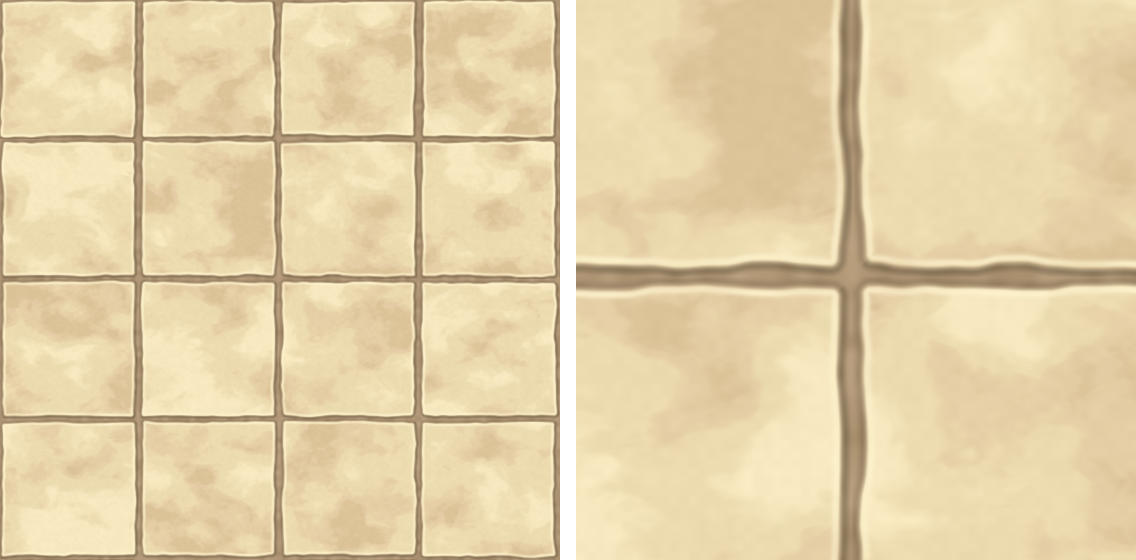
Left, the full canvas; right, a detail of the centre.
Give the GLSL for this texture, as a WebGL 2 fragment shader.

```glsl
#version 300 es
precision highp float;
// Worn square stone tiles, four by four, separated by narrow uneven grout.
// Each cell is a rounded box with noisy sides, a pale bevel along its rim
// and its own warped cloud pattern; the grout is shaded by edge distance.

uniform vec2 u_resolution;
out vec4 outColor;

// Layout, in units of one tile cell
const float TILES = 4.0;
const vec2 GRID_SHIFT = vec2(-0.010, 0.008);
const vec2 GROUT_HALF = vec2(0.025, 0.021);
const float SIDE_VARIATION = 0.012;
const float SIDE_WOBBLE = 0.020;
const float CORNER_RADIUS = 0.022;
const float EDGE_SOFTNESS = 0.009;
const float RIM_POSITION = 0.014;
const float RIM_WIDTH = 0.009;

// Surface
const float CLOUD_SCALE = 3.6;
const float CLOUD_WARP = 0.9;
const float STAIN_VARIATION = 0.14;
const float GRAIN = 0.018;

// Colours
const vec3 PALE = vec3(0.97, 0.91, 0.75);
const vec3 CREAM = vec3(0.93, 0.86, 0.69);
const vec3 TAN = vec3(0.90, 0.81, 0.65);
const vec3 STAIN = vec3(0.85, 0.75, 0.58);
const vec3 RIM = vec3(0.99, 0.95, 0.80);
const vec3 CHIPPED = vec3(0.78, 0.70, 0.56);
const vec3 GROUT = vec3(0.69, 0.59, 0.46);
const vec3 GROUT_DARK = vec3(0.55, 0.47, 0.36);

float hash(vec2 p) {
  return fract(sin(dot(p, vec2(127.1, 311.7))) * 43758.5453);
}

float noise(vec2 p) {
  vec2 i = floor(p), f = fract(p);
  f = f * f * (3.0 - 2.0 * f);
  return mix(mix(hash(i), hash(i + vec2(1, 0)), f.x),
             mix(hash(i + vec2(0, 1)), hash(i + vec2(1, 1)), f.x), f.y);
}

float fbm(vec2 p) {
  float sum = 0.0, amplitude = 0.5;
  for (int i = 0; i < 5; i++) {
    sum += amplitude * noise(p);
    p = mat2(1.6, 1.2, -1.2, 1.6) * p + 7.3;
    amplitude *= 0.5;
  }
  return sum;
}

// Uneven inset of one tile side, at position t along it
float sideInset(float t, vec2 id, float side, float halfWidth) {
  float seed = 50.0 * hash(id + side * 13.7);
  float wave = noise(vec2(t * 5.0, seed)) - 0.5;
  float chips = noise(vec2(t * 17.0, seed + 9.0)) - 0.5;
  float shift = hash(id + side * 5.3 + 2.0) - 0.5;
  return halfWidth + SIDE_VARIATION * shift + SIDE_WOBBLE * (wave + 0.45 * chips);
}

// Mottled stone, different in every tile
vec3 stone(vec2 f, vec2 id) {
  vec2 p = (f + 23.0 * vec2(hash(id), hash(id + 4.7))) * CLOUD_SCALE * vec2(0.85, 1.15);
  vec2 warp = vec2(fbm(p + 3.1), fbm(p + 18.4)) - 0.5;
  float cloud = fbm(p + CLOUD_WARP * warp);
  cloud += STAIN_VARIATION * (hash(id + 31.0) - 0.5);
  float veins = fbm(p * 2.3 - 2.0 * warp);
  vec3 color = mix(PALE, CREAM, smoothstep(0.28, 0.43, cloud));
  color = mix(color, TAN, smoothstep(0.49, 0.60, cloud + 0.2 * (veins - 0.5)));
  color = mix(color, STAIN, 0.8 * smoothstep(0.60, 0.71, cloud + 0.25 * (veins - 0.5)));
  return color + GRAIN * (noise(f * 45.0 + id * 61.0) + veins - 1.0);
}

void main() {
  vec2 p = gl_FragCoord.xy / u_resolution * TILES - GRID_SHIFT;
  vec2 id = floor(p), f = fract(p);
  float pixel = TILES / min(u_resolution.x, u_resolution.y);

  // Distance inward from the noisy sides, with rounded corners
  vec2 low = f - vec2(sideInset(f.y, id, 0.0, GROUT_HALF.x),
                      sideInset(f.x, id, 1.0, GROUT_HALF.y));
  vec2 high = 1.0 - f - vec2(sideInset(f.y, id, 2.0, GROUT_HALF.x),
                             sideInset(f.x, id, 3.0, GROUT_HALF.y));
  vec2 m = min(low, high);
  float d = CORNER_RADIUS - length(max(CORNER_RADIUS - m, 0.0))
          + max(min(m.x, m.y) - CORNER_RADIUS, 0.0);

  // Grout, darkest in the shadow below and to the right of a tile
  float shaded = min(low.y, high.x) < min(high.y, low.x) ? 1.0 : 0.55;
  float shadow = shaded * smoothstep(-0.026, -0.006, d);
  vec3 grout = mix(GROUT, GROUT_DARK, shadow);
  grout += 0.08 * (noise(p * 26.0) - 0.5);

  // Tile face with a worn, pale bevel
  float wear = noise(p * 9.0 + 40.0);
  float rim = exp(-pow((d - RIM_POSITION) / RIM_WIDTH, 2.0));
  vec3 tile = mix(stone(f, id), RIM, rim * mix(0.5, 0.95, wear));
  tile = mix(CHIPPED, tile, smoothstep(-0.004, 0.009, d));

  float soft = max(EDGE_SOFTNESS, pixel);
  outColor = vec4(mix(grout, tile, smoothstep(-soft, soft, d)), 1.0);
}
```
